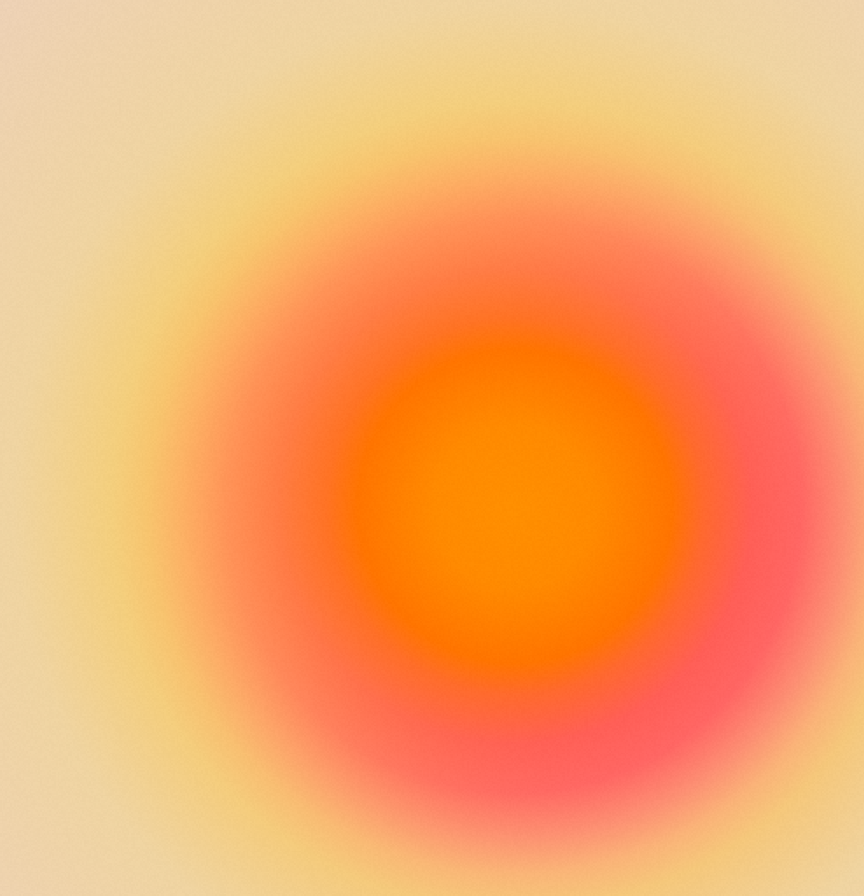
Reproduce this background procedurally as a Shadertoy shader.

```glsl
// A glowing orange disc inside a coral ring that melts into pale sand.
// Radial colour ramps are chained outward; the ring turns from orange at the
// upper left to pink at the lower right, and fine grain covers everything.

float ramp(float from, float to, float x) {
    return clamp((x - from) / (to - from), 0.0, 1.0);
}

float hash(vec2 cell) {
    vec3 p = fract(cell.xyx * 0.1031);
    p += dot(p, p.yzx + 33.33);
    return fract((p.x + p.y) * p.z);
}

// Colour of the halo at radius r; pinkness runs from 0 to 1 around the ring.
vec3 glow(float r, float pinkness) {
    // Core
    vec3 color = mix(vec3(1.0, 0.56, 0.0), vec3(1.0, 0.54, 0.0), ramp(0.0, 0.09, r));
    color = mix(color, vec3(1.0, 0.455, 0.0), ramp(0.09, 0.175, r));

    // Ring, from its inner edge to its outer fade
    vec3 inner = mix(vec3(1.0, 0.45, 0.14), vec3(1.0, 0.41, 0.18), pinkness);
    vec3 crest = mix(vec3(1.0, 0.49, 0.27), vec3(1.0, 0.37, 0.34), pinkness);
    vec3 outer = mix(vec3(1.0, 0.575, 0.34), vec3(1.0, 0.40, 0.39), pinkness);
    vec3 peach = mix(vec3(0.99, 0.69, 0.39), vec3(0.99, 0.56, 0.45), pinkness);
    vec3 amber = mix(vec3(0.97, 0.77, 0.43), vec3(0.98, 0.70, 0.47), pinkness);
    vec3 straw = mix(vec3(0.955, 0.81, 0.49), vec3(0.96, 0.78, 0.48), pinkness);
    color = mix(color, inner, ramp(0.175, 0.21, r));
    color = mix(color, crest, ramp(0.21, 0.265, r));
    color = mix(color, outer, ramp(0.265, 0.32, r));
    color = mix(color, peach, ramp(0.32, 0.37, r));
    color = mix(color, amber, ramp(0.37, 0.41, r));
    color = mix(color, straw, ramp(0.41, 0.45, r));

    // Sand background
    color = mix(color, vec3(0.938, 0.83, 0.63), ramp(0.45, 0.56, r));
    return mix(color, vec3(0.93, 0.82, 0.71), ramp(0.56, 0.80, r));
}

void mainImage(out vec4 fragColor, in vec2 fragCoord) {
    vec2 uv = fragCoord / iResolution.y;
    vec2 offset = uv - vec2(0.596 * iResolution.x / iResolution.y, 0.435);
    float r = length(offset);

    // Pink leans toward the lower right
    float lean = dot(offset / max(r, 0.001), normalize(vec2(0.8, -0.6)));
    vec3 color = glow(r, smoothstep(-0.9, 1.0, lean));

    // Grain
    color += 0.014 * (hash(floor(uv * 512.0)) - 0.5);
    fragColor = vec4(clamp(color, 0.0, 1.0), 1.0);
}
```
